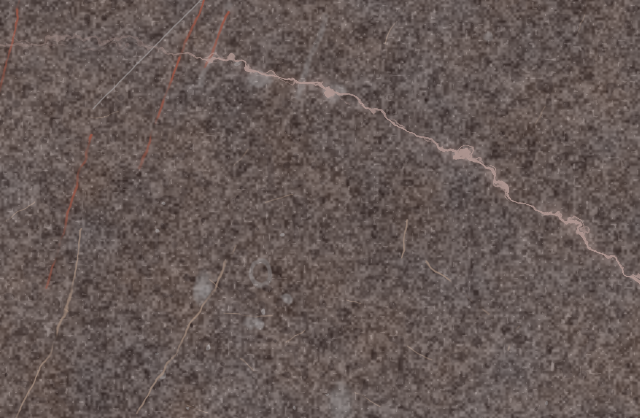
Write a Shadertoy shader that draws this texture.

```glsl
// Brown-grey marble slab: fine grain, a jagged pink seam, red and cream veins, fossil flecks
#define BASE_COLOR vec3(0.402, 0.352, 0.338)
#define SEAM_COLOR vec3(0.70, 0.60, 0.58)
#define RED_COLOR vec3(0.60, 0.33, 0.27)
#define CREAM_COLOR vec3(0.64, 0.55, 0.49)
#define GREY_COLOR vec3(0.54, 0.52, 0.52)
#define DARK_COLOR vec3(0.27, 0.225, 0.22)
#define GRAIN_SCALE 155.0
#define GRAIN_CONTRAST 0.30
#define FLECKS 44
#define SCRATCHES 16

// Integer hash, 0..1
float hash(vec2 p) {
    uvec2 u = uvec2(ivec2(floor(p)));
    uint h = u.x * 1597334677u ^ u.y * 3812015801u;
    h = (h ^ (h >> 16)) * 2246822519u;
    h = (h ^ (h >> 13)) * 3266489917u;
    return float((h ^ (h >> 16)) >> 8) / 16777216.0;
}

float noise(vec2 p) {
    vec2 i = floor(p), f = fract(p);
    f = f * f * (3.0 - 2.0 * f);
    return mix(mix(hash(i), hash(i + vec2(1, 0)), f.x),
               mix(hash(i + vec2(0, 1)), hash(i + vec2(1, 1)), f.x), f.y);
}

float fbm(vec2 p) {
    float sum = 0.0, amp = 0.5;
    for (int i = 0; i < 4; i++) {
        sum += amp * noise(p);
        p = mat2(1.6, 1.2, -1.2, 1.6) * p + 17.0;
        amp *= 0.5;
    }
    return sum / 0.9375;
}

vec2 wobble(vec2 p) {
    return vec2(fbm(p), fbm(p + 41.0)) - 0.5;
}

// Soft line coverage for distance d and half width w
float stroke(float d, float w) {
    float aa = 0.8 / iResolution.y;
    return 1.0 - smoothstep(w - aa, w + aa, d);
}

// x: distance to segment ab, y: position along it
vec2 segment(vec2 p, vec2 a, vec2 b) {
    vec2 ab = b - a;
    float t = clamp(dot(p - a, ab) / dot(ab, ab), 0.0, 1.0);
    return vec2(length(p - a - ab * t), t);
}

// Distance to the arched seam
float seam(vec2 p) {
    float x = max(p.x, 0.0);
    float slope = 0.5 * pow(x, 1.35);
    return abs(p.y - 0.905 + 0.22 * pow(x, 2.35)) / sqrt(1.0 + slope * slope);
}

// Segments as start.xy, end.xy
const vec4 RED_VEINS[5] = vec4[5](
    vec4(0.49, 1.01, 0.43, 0.86), vec4(0.43, 0.86, 0.33, 0.60),
    vec4(0.22, 0.68, 0.11, 0.31), vec4(0.55, 0.97, 0.49, 0.84),
    vec4(0.05, 1.01, 0.00, 0.78));
const vec4 CREAM_VEINS[6] = vec4[6](
    vec4(0.20, 0.45, 0.16, 0.26), vec4(0.16, 0.26, 0.03, 0.00),
    vec4(0.57, 0.41, 0.47, 0.24), vec4(0.47, 0.24, 0.33, 0.01),
    vec4(0.98, 0.48, 0.96, 0.38), vec4(1.02, 0.37, 1.17, 0.25));
// Grey patches as centre.xy, radii.xy
const vec4 PATCHES[6] = vec4[6](
    vec4(0.62, 0.81, 0.034, 0.021), vec4(0.80, 0.78, 0.031, 0.026),
    vec4(0.485, 0.31, 0.026, 0.045), vec4(1.165, 0.908, 0.013, 0.015),
    vec4(0.815, 0.04, 0.035, 0.055), vec4(0.60, 0.23, 0.024, 0.016));

void mainImage(out vec4 fragColor, in vec2 fragCoord) {
    vec2 p = fragCoord / iResolution.y;
    vec2 bend = wobble(p * 13.0), jag = wobble(p * 34.0 + 9.0);
    float patchy = fbm(p * 22.0 + 5.0);

    // Stone body with broad warm and cool drifts
    float drift = fbm(p * 4.0) - 0.5;
    vec3 col = BASE_COLOR + 0.07 * drift + 0.05 * (patchy - 0.5);
    col += vec3(0.035, 0.0, -0.03) * (fbm(p * 9.0 + 60.0) - 0.5);
    col = mix(col, DARK_COLOR, 0.4 * smoothstep(0.66, 0.78, noise(p * 48.0 + 30.0)));

    // Grey patches, one hollow shell and two pale straight streaks
    float grey = 0.0;
    for (int i = 0; i < 6; i++) {
        vec2 e = (p + 0.022 * jag - PATCHES[i].xy) / PATCHES[i].zw;
        grey = max(grey, (1.0 - smoothstep(0.55, 1.15, length(e))) * (0.35 + 0.7 * patchy));
    }
    float shell = abs(length((p + 0.01 * jag - vec2(0.625, 0.345)) * vec2(1.35, 1.0)) - 0.03);
    grey = max(grey, 0.65 * (1.0 - smoothstep(0.003, 0.009, shell)));
    for (int i = 0; i < 2; i++) {
        vec2 a = vec2(0.55 + 0.23 * float(i), 0.99 - 0.03 * float(i));
        vec2 s = segment(p + 0.012 * jag, a, a - vec2(0.07, 0.19));
        grey = max(grey, (1.0 - smoothstep(0.002, 0.012, s.x)) * patchy);
    }
    col = mix(col, GREY_COLOR, 0.85 * grey);

    // Fossil flecks, gathered to the lower left
    for (int i = 0; i < FLECKS; i++) {
        float k = float(i);
        vec2 c = vec2(hash(vec2(k, 1)), hash(vec2(k, 2)));
        c = i % 2 == 0 ? vec2(0.36, 0.08) + c * vec2(0.40, 0.46) : c * vec2(1.54, 1.0);
        float r = mix(0.004, 0.017, pow(hash(vec2(k, 3)), 2.0));
        vec2 e = (p + 0.014 * jag - c) * vec2(1.0, 0.7 + 0.7 * hash(vec2(k, 4)));
        float m = 1.0 - smoothstep(0.6 * r, 1.15 * r, length(e));
        col = mix(col, i % 3 == 0 ? GREY_COLOR + 0.03 : DARK_COLOR, 0.65 * m);
    }

    // Short pale scratches
    for (int i = 0; i < SCRATCHES; i++) {
        float k = float(i) + 100.0;
        vec2 a = vec2(1.54 * hash(vec2(k, 1)), hash(vec2(k, 2)));
        float angle = mix(-0.6, 1.2, hash(vec2(k, 3)));
        vec2 s = segment(p + 0.035 * bend, a, a + mix(0.03, 0.11, hash(vec2(k, 4))) * vec2(cos(angle), sin(angle)));
        col = mix(col, CREAM_COLOR, 0.6 * stroke(s.x, 0.0013) * smoothstep(0.3, 0.6, patchy));
    }

    // Grain and bright crystal specks, kept partly under the veins
    float grain = 0.62 * noise(p * GRAIN_SCALE) + 0.38 * noise(p * GRAIN_SCALE * 0.52 + 70.0) - 0.5;
    float spark = smoothstep(0.80, 0.97, noise(p * GRAIN_SCALE * 0.85 + 200.0));
    col += GRAIN_CONTRAST * grain * (1.0 - 0.4 * grey) + 0.10 * spark;

    // Cream and red veins
    for (int i = 0; i < 6; i++) {
        vec2 s = segment(p + 0.032 * bend + 0.008 * jag, CREAM_VEINS[i].xy, CREAM_VEINS[i].zw);
        col = mix(col, CREAM_COLOR, 0.75 * stroke(s.x, 0.0022) * smoothstep(0.22, 0.55, patchy));
    }
    for (int i = 0; i < 5; i++) {
        vec2 s = segment(p + 0.016 * bend + 0.008 * jag, RED_VEINS[i].xy, RED_VEINS[i].zw);
        float fade = smoothstep(0.2, 0.5, patchy) * (1.0 - 0.4 * s.y);
        col = mix(col, RED_COLOR, fade * (0.8 * stroke(s.x, 0.0026) + 0.15 * exp(-s.x * 160.0)));
    }
    vec2 hair = segment(p + 0.004 * jag, vec2(0.48, 1.0), vec2(0.223, 0.74));
    col = mix(col, GREY_COLOR + 0.07, 0.75 * stroke(hair.x, 0.0015));

    // Pink seam: twin jagged strands in a pale halo, stronger to the right
    float strength = mix(0.4, 1.0, smoothstep(0.35, 0.55, p.x));
    float spread = mix(0.045, 0.10, smoothstep(0.85, 1.1, p.x));
    float main = seam(p + 0.06 * bend + 0.035 * jag);
    float side = seam(p + spread * bend.yx + 0.045 * jag.yx);
    float halo = exp(-main * 75.0) * smoothstep(0.3, 0.7, patchy);
    float strands = max(stroke(main, 0.0032), 0.75 * stroke(side, 0.0022) * smoothstep(0.35, 0.6, patchy));
    col = mix(col, SEAM_COLOR, strength * clamp(0.45 * halo + 0.75 * strands, 0.0, 0.9));

    fragColor = vec4(clamp(col, 0.0, 1.0), 1.0);
}
```
